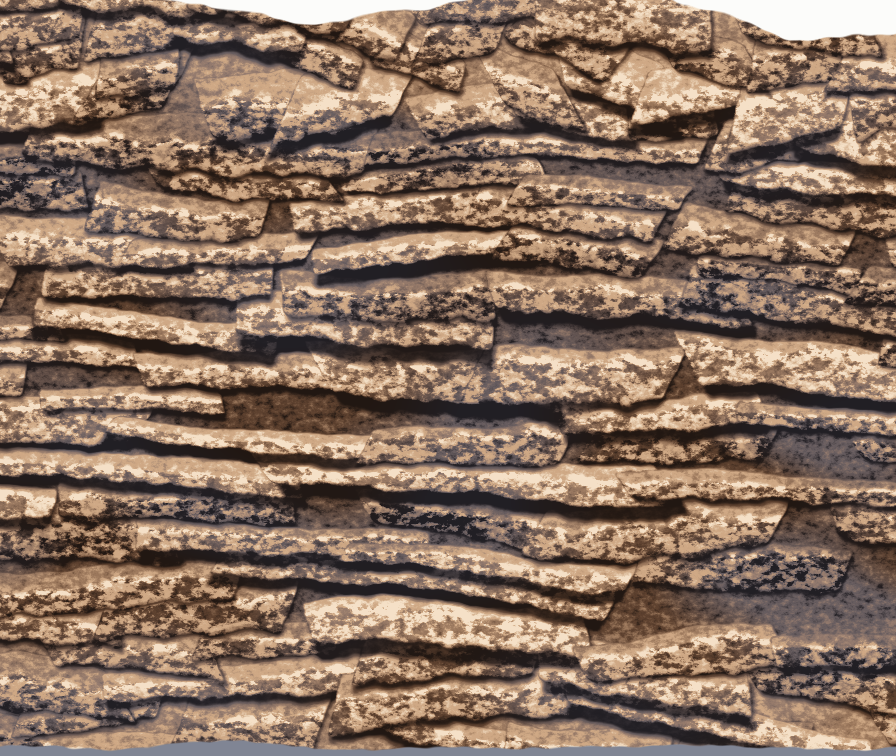
This texture is drawn by a WebGL 2 fragment shader. Its source:

```glsl
#version 300 es
precision highp float;
// Weathered dry-stone ledges: wobbly slabs are painted row by row from the
// bottom up, each shading the rows beneath it. Gradient noise pits the faces,
// and one light value per point is turned into rock colour by a ramp.
#define ROWS 22
#define ROW_STEP 0.049
#define SLAB_WIDTH 0.33
#define BLOCK_WIDTH 0.16
#define WOBBLE 0.016
#define SHADOW_DROP 0.014
#define SHADOW_DEPTH 0.80
#define PITTING 0.36
#define GLOOM 0.22
#define EXPOSURE 1.04

uniform vec2 u_resolution;
out vec4 fragColor;

vec2 hash2(vec2 p) {
  vec3 q = fract(p.xyx * vec3(0.1031, 0.1030, 0.0973));
  q += dot(q, q.yzx + 33.33);
  return fract((q.xx + q.yz) * q.zy);
}

float corner(vec2 cell, vec2 offset) {
  float a = 6.2832 * hash2(cell).x;
  return dot(vec2(cos(a), sin(a)), offset);
}

// Gradient noise, about -0.7 to 0.7
float gnoise(vec2 p) {
  vec2 i = floor(p), f = p - i;
  vec2 u = f * f * f * (f * (f * 6.0 - 15.0) + 10.0);
  vec2 e = vec2(1.0, 0.0);
  return mix(mix(corner(i, f), corner(i + e, f - e), u.x),
             mix(corner(i + e.yx, f - e.yx), corner(i + 1.0, f - 1.0), u.x), u.y);
}

float fbm(vec2 p) {
  float sum = 0.0, amp = 0.6;
  for (int i = 0; i < 4; i++) {
    sum += amp * gnoise(p);
    p = mat2(1.6, 1.2, -1.2, 1.6) * p + 7.3;
    amp *= 0.62;
  }
  return sum;
}

float roundBox(vec2 p, vec2 halfSize, float r) {
  vec2 q = abs(p) - halfSize + r;
  return length(max(q, 0.0)) + min(max(q.x, q.y), 0.0) - r;
}

vec3 rockColor(float light, float cool) {
  vec3 dark = mix(vec3(0.13, 0.09, 0.07), vec3(0.13, 0.12, 0.14), cool);
  vec3 low = mix(vec3(0.36, 0.25, 0.18), vec3(0.40, 0.36, 0.37), cool);
  vec3 mid = mix(vec3(0.61, 0.47, 0.36), vec3(0.58, 0.48, 0.43), cool);
  vec3 c = mix(dark, low, smoothstep(0.08, 0.30, light));
  c = mix(c, mid, smoothstep(0.28, 0.50, light));
  c = mix(c, vec3(0.81, 0.66, 0.52), smoothstep(0.48, 0.68, light));
  return mix(c, vec3(0.96, 0.88, 0.78), smoothstep(0.70, 0.92, light));
}

void main() {
  vec2 uv = gl_FragCoord.xy / u_resolution.y;
  float aa = 1.2 / u_resolution.y;

  // Shared surface noise
  float rough = gnoise(uv * 38.0);
  float grain = fbm(uv * vec2(80.0, 110.0));
  float patches = fbm(uv * vec2(30.0, 56.0) + 11.0);
  float pits = smoothstep(-0.20, 0.20, patches + 0.6 * grain) - 0.5;
  float band = exp(-pow((uv.y - 0.60) / 0.07, 2.0)) * smoothstep(0.2, 0.6, uv.x);
  float gloom = smoothstep(0.05, 0.40, gnoise(uv * vec2(2.6, 6.0) + 4.7));
  gloom = clamp(gloom * smoothstep(0.98, 0.80, uv.y) + 0.7 * band, 0.0, 1.0);
  float cool = clamp(0.35 + 0.6 * gloom + 1.6 * gnoise(uv * vec2(4.0, 7.0) + 31.0), 0.0, 1.0);

  // Gently sagging strata
  vec2 p = uv + 0.0025 * vec2(rough, gnoise(uv * 55.0 + 9.0)) + 0.0016 * grain;
  p.y += 0.04 * (uv.x - 0.6) + 0.035 * gnoise(uv * vec2(2.2, 2.8) + 2.0);

  // Recess behind the slabs, filled with rubble at the top and foot
  float fill = max(smoothstep(0.82, 0.92, uv.y), 0.9 * smoothstep(0.22, 0.08, uv.y));
  float light = mix(0.27, 0.55, fill) + 0.30 * grain + 0.20 * patches;

  for (int i = 0; i < ROWS; i++) {
    float row = float(i);
    float rowY = (row - 0.5) * ROW_STEP;
    if (abs(p.y - rowY) > 0.13) continue;
    float block = smoothstep(0.80, 0.88, rowY) + 0.35 * smoothstep(0.24, 0.12, rowY);
    vec2 rowRand = hash2(vec2(row, 71.0));
    float width = mix(SLAB_WIDTH, BLOCK_WIDTH, block) * (0.7 + 0.7 * rowRand.x);
    float cell = floor(p.x / width + rowRand.y);

    for (int j = -1; j <= 1; j++) {
      vec2 id = vec2(cell + float(j), row);
      vec2 a = hash2(id + 17.0), b = hash2(id * 1.7 + 53.0), c = hash2(id + 131.0);
      if (c.x < 0.08) continue;
      vec2 center = vec2((id.x + 0.5 - rowRand.y + 0.3 * (a.x - 0.5)) * width,
                         rowY + 0.028 * (a.y - 0.5));
      vec2 halfSize = vec2(width * (0.40 + 0.24 * b.x),
                           mix(0.015 + 0.021 * b.y, 0.026 + 0.020 * b.y, block));
      vec2 l = p - center;
      l.y -= l.x * mix(0.14, 0.75, block) * (c.y - 0.5);
      l.x += l.y * 1.4 * (a.x - 0.5);
      float seed = id.x * 7.3 + row * 13.7;
      float bend = gnoise(vec2(p.x * 5.0, seed));
      float chip = gnoise(vec2(p.x * 21.0, seed + 5.5));
      l.y += WOBBLE * bend + 0.0035 * chip;
      halfSize.y *= 1.0 + 0.25 * chip - 0.35 * bend;

      // Cast shadow, deeper under slabs that jut out further
      float drop = SHADOW_DROP * (0.25 + 1.3 * b.x * b.x);
      float shade = roundBox(l + vec2(-0.003, drop), halfSize, 0.008);
      light *= 1.0 - SHADOW_DEPTH * smoothstep(0.006, -0.006, shade);

      // Sunlit ledge, bright lip and pitted face
      float d = roundBox(l, halfSize, 0.006);
      float v = 0.5 + 0.5 * l.y / halfSize.y;
      float lipAt = 0.56 + 0.40 * (c.x - 0.5) + 0.25 * chip + 0.08 * patches;
      float face = 0.53 + PITTING * pits + 0.28 * grain + 0.06 * v;
      float ledge = 0.63 + 0.32 * grain + 0.14 * patches;
      float tone = mix(face, ledge, smoothstep(lipAt - 0.04, lipAt + 0.04, v));
      tone += 0.26 * exp(-pow((v - lipAt) / 0.10, 2.0)) * (0.7 + pits);
      tone += 0.24 * (b.x - 0.5) - GLOOM * gloom;
      tone *= mix(0.50, 1.0, smoothstep(-0.02, 0.13, v));
      tone *= mix(0.70, 1.0, smoothstep(0.0, -0.003, d));
      light = mix(light, tone, smoothstep(aa, -aa, d));
    }
  }
  vec3 color = rockColor(light * EXPOSURE, cool);

  // Pale sky above and cool ground below the wall
  float crest = 0.994 + 0.022 * cos(9.6 * (uv.x - 0.1)) - 0.026 * smoothstep(0.85, 1.15, uv.x)
              + 0.018 * gnoise(vec2(uv.x * 11.0, 3.0)) + 0.005 * rough;
  float foot = 0.012 + 0.022 * gnoise(vec2(uv.x * 5.0, 8.0)) + 0.004 * rough;
  color = mix(color, vec3(0.99, 0.99, 0.98), smoothstep(-aa, aa, uv.y - crest));
  color = mix(color, vec3(0.50, 0.52, 0.58), smoothstep(aa, -aa, uv.y - foot));
  fragColor = vec4(color, 1.0);
}
```
